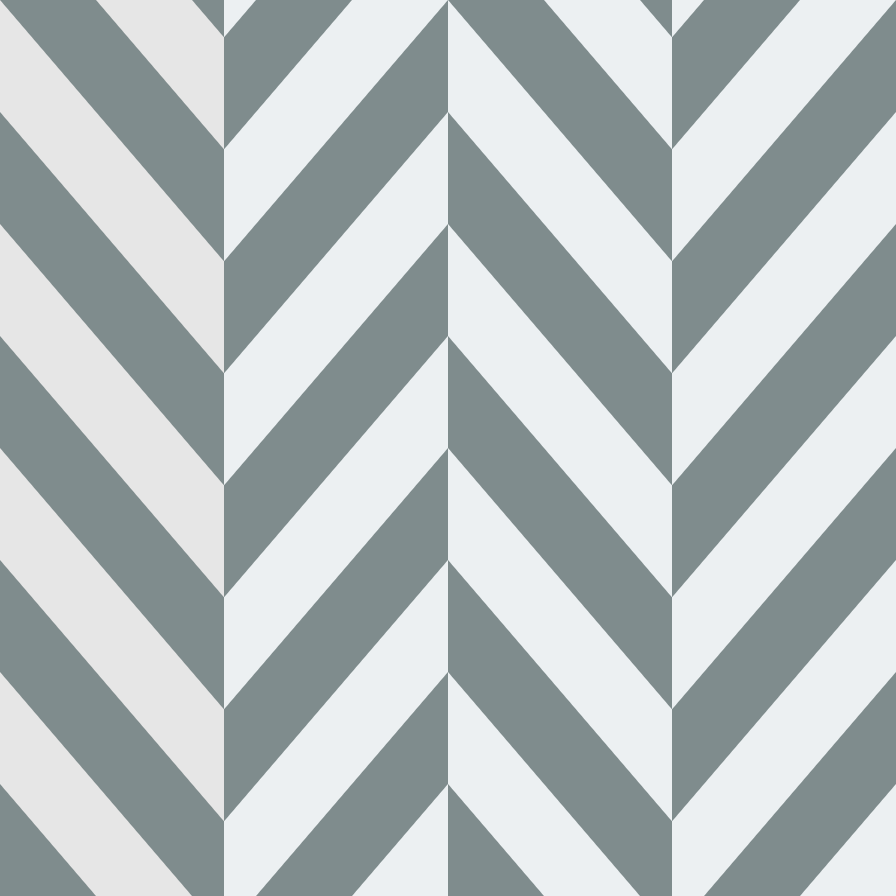
This pattern is drawn by a Shadertoy shader. Its source:

```glsl
// Herringbone of four slanted-stripe columns with alternating direction and one warmer column.

const float REPEATS = 4.0;        // columns across and stripe periods down
const float SLOPE = 7.0 / 6.0;    // stripe drop over one column width
const vec3 SLATE = vec3(0.498, 0.548, 0.551);
const vec3 ICE = vec3(0.926, 0.943, 0.948);
const vec3 WARM_GREY = vec3(0.902, 0.900, 0.900);

// Coverage from a signed distance, smoothed over the given width
float coverage(float dist, float width) {
    return clamp(dist / width + 0.5, 0.0, 1.0);
}

// Light for the first half of each period, dark for the second
float stripe(float phase, float width) {
    float dist = 0.25 - abs(fract(phase + 0.25) - 0.5);
    return coverage(dist, width);
}

// Stripes of one column; odd columns are mirrored and half a period out of step
vec3 columnColor(float index, vec2 cell, float width) {
    float wrapped = mod(index, REPEATS);
    float odd = mod(wrapped, 2.0);
    float across = cell.x - index;
    float slant = mix(across, 1.0 - across, odd) * SLOPE;
    float phase = REPEATS - cell.y - slant + 0.5 * odd;
    vec3 light = wrapped < 0.5 ? WARM_GREY : ICE;
    return mix(SLATE, light, stripe(phase, width));
}

void mainImage(out vec4 fragColor, in vec2 fragCoord) {
    vec2 cell = REPEATS * fragCoord / iResolution.xy;
    vec2 pixel = REPEATS / iResolution.xy;
    float stripeWidth = length(vec2(SLOPE * pixel.x, pixel.y));

    // Blend the two columns that meet at the nearest seam
    float seam = floor(cell.x + 0.5);
    vec3 left = columnColor(seam - 1.0, cell, stripeWidth);
    vec3 right = columnColor(seam, cell, stripeWidth);
    vec3 color = mix(left, right, coverage(cell.x - seam, pixel.x));

    fragColor = vec4(color, 1.0);
}
```
